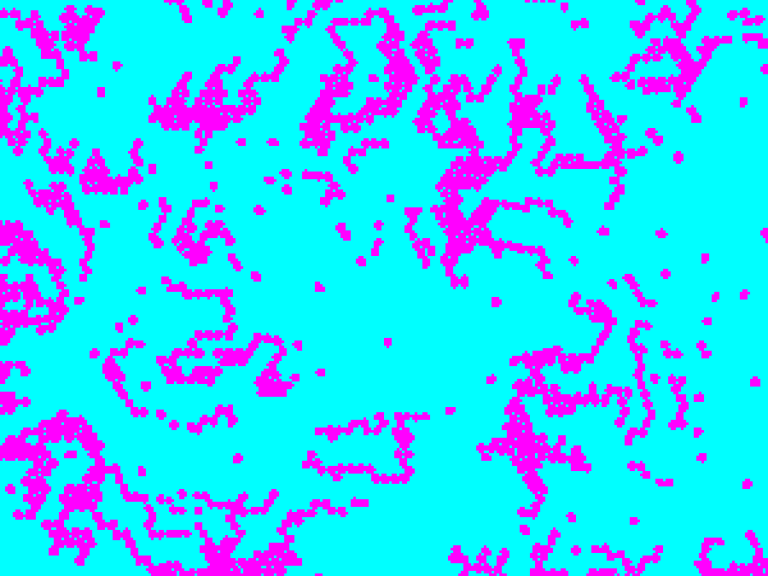
Give the GLSL for this pattern, as a WebGL 1 fragment shader.

```glsl
precision highp float;

uniform vec2 u_resolution;

#define CELL_ROWS 225.0      // square cells over the canvas height
#define GRAIN_SPACING 0.0168 // grain distance, in canvas heights
#define GRAIN_RADIUS 0.515   // in grain spacings
#define GRAIN_JITTER 0.06    // in grain spacings
#define WARP_AMOUNT 1.1      // bending of the packing, in grain spacings
#define STRAND_SCALE 10.0    // strand noise periods per canvas height
#define CLUSTER_SCALE 8.5    // cluster noise periods per canvas height
#define GAP_LEVEL 0.41       // cluster noise below this stays empty
#define CLUMP_LEVEL 0.59     // cluster noise above this thickens strands
#define CLUMP_GROWTH 4.0
#define LONER_SHARE 0.022    // share of free sites holding a single grain

const vec3 CYAN = vec3(0.0, 1.0, 1.0);
const vec3 MAGENTA = vec3(1.0, 0.0, 1.0);

vec2 hash2(vec2 p) {
  vec3 q = fract(p.xyx * vec3(0.1031, 0.1030, 0.0973));
  q += dot(q, q.yzx + 33.33);
  return fract((q.xx + q.yz) * q.zy);
}

float valueNoise(vec2 p) {
  vec2 i = floor(p), f = fract(p);
  vec2 u = f * f * (3.0 - 2.0 * f);
  return mix(mix(hash2(i).x, hash2(i + vec2(1.0, 0.0)).x, u.x),
             mix(hash2(i + vec2(0.0, 1.0)).x, hash2(i + 1.0).x, u.x), u.y);
}

float cornerSlope(vec2 corner, vec2 offset) {
  float angle = 6.2832 * hash2(corner).x;
  return dot(vec2(cos(angle), sin(angle)), offset);
}

float gradientNoise(vec2 p) {
  vec2 i = floor(p), f = fract(p), e = vec2(1.0, 0.0);
  vec2 u = f * f * f * (f * (f * 6.0 - 15.0) + 10.0);
  return mix(mix(cornerSlope(i, f), cornerSlope(i + e, f - e), u.x),
             mix(cornerSlope(i + e.yx, f - e.yx), cornerSlope(i + 1.0, f - 1.0), u.x), u.y);
}

// Field whose zero contours are the strands; p in grain spacings
float strandField(vec2 p) {
  vec2 q = p * GRAIN_SPACING * STRAND_SCALE + 17.3;
  q = vec2(0.8 * q.x - 0.6 * q.y, 0.6 * q.x + 0.8 * q.y);
  return gradientNoise(q) + 0.4 * gradientNoise(q * 1.9 + 41.7);
}

// Whether a packing site carries a grain
bool isOccupied(vec2 site, float chance) {
  if (chance < LONER_SHARE) return true;
  float density = valueNoise(site * GRAIN_SPACING * CLUSTER_SCALE + 73.1);
  if (density < GAP_LEVEL) return false;
  float halfWidth = 0.5 + CLUMP_GROWTH * max(density - CLUMP_LEVEL, 0.0);
  float field = strandField(site);
  vec2 shift = vec2(0.3, 0.0);
  vec2 slope = vec2(strandField(site + shift.xy), strandField(site + shift.yx)) - field;
  return abs(field) < halfWidth * max(length(slope) / shift.x, 0.08);
}

// Union of round grains on a bent triangular packing: 1 inside, 0 outside
float grains(vec2 p) {
  vec2 w = p * 5.0 + 9.0;
  p = p / GRAIN_SPACING + WARP_AMOUNT * (vec2(valueNoise(w), valueNoise(w + 57.0)) * 2.0 - 1.0);
  float row = p.y / 0.866;
  vec2 nearest = floor(vec2(p.x - 0.5 * row, row) + 0.5);
  for (int j = -1; j <= 1; j++) {
    for (int i = -1; i <= 1; i++) {
      vec2 id = nearest + vec2(float(i), float(j));
      vec2 site = vec2(id.x + 0.5 * id.y, 0.866 * id.y);
      vec2 jitter = GRAIN_JITTER * (hash2(id + 211.0) * 2.0 - 1.0);
      if (distance(p, site + jitter) < GRAIN_RADIUS) {
        if (isOccupied(site, hash2(id + 503.0).x)) return 1.0;
      }
    }
  }
  return 0.0;
}

float cellValue(vec2 cell) {
  return grains((cell + 0.5) / CELL_ROWS);
}

void main() {
  // Square cells, blended only across the pixel on their border
  vec2 p = gl_FragCoord.xy / u_resolution.y * CELL_ROWS - 0.5;
  vec2 cell = floor(p);
  float pixelSize = CELL_ROWS / u_resolution.y;
  vec2 blend = clamp((fract(p) - 0.5) / pixelSize + 0.5, 0.0, 1.0);
  float lower = mix(cellValue(cell), cellValue(cell + vec2(1.0, 0.0)), blend.x);
  float upper = mix(cellValue(cell + vec2(0.0, 1.0)), cellValue(cell + 1.0), blend.x);
  gl_FragColor = vec4(mix(CYAN, MAGENTA, mix(lower, upper, blend.y)), 1.0);
}
```
